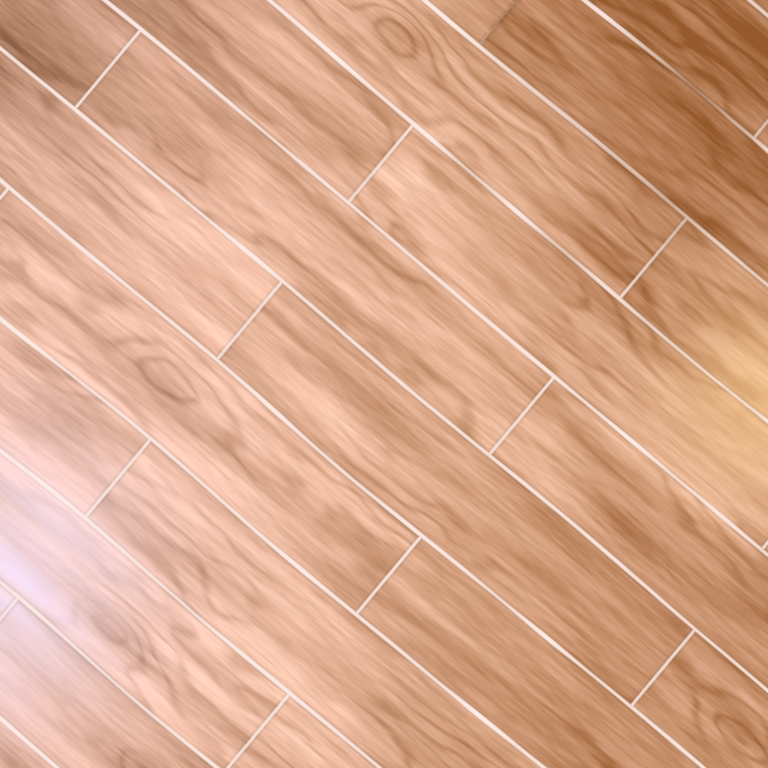
A Shadertoy shader for this texture:

```glsl
const vec2 PLANK_SIZE = vec2(0.703, 0.134);
const vec2 FLOOR_ORIGIN = vec2(0.517, 0.048);
const float FLOOR_ANGLE = 0.6957;

const vec3 WOOD_DARK = vec3(0.62, 0.39, 0.22);
const vec3 WOOD_LIGHT = vec3(0.98, 0.79, 0.68);
const vec3 WOOD_ROSE = vec3(0.87, 0.69, 0.64);
const vec3 GROUT = vec3(1.0, 0.93, 0.91);
const vec3 SHEEN = vec3(0.97, 0.89, 0.98);
const vec3 WARM_GLOW = vec3(1.0, 0.82, 0.58);

float hash(vec2 p) {
    vec3 q = fract(p.xyx * 0.1031);
    q += dot(q, q.yzx + 33.33);
    return fract((q.x + q.y) * q.z);
}

float noise(vec2 p) {
    vec2 cell = floor(p);
    vec2 f = fract(p);
    f = f * f * (3.0 - 2.0 * f);
    float low = mix(hash(cell), hash(cell + vec2(1.0, 0.0)), f.x);
    float high = mix(hash(cell + vec2(0.0, 1.0)), hash(cell + 1.0), f.x);
    return mix(low, high, f.y);
}

float fbm(vec2 p) {
    float sum = 0.0;
    float amplitude = 0.5;
    for (int i = 0; i < 4; i++) {
        sum += amplitude * noise(p);
        p = p * 2.03 + 17.3;
        amplitude *= 0.5;
    }
    return sum / 0.9375;
}

// Soft round falloff around a centre
float spot(vec2 p, vec2 center, float radius) {
    vec2 d = (p - center) / radius;
    return exp(-dot(d, d));
}

float softLine(float dist, float halfWidth, float blur) {
    return 1.0 - smoothstep(halfWidth - blur, halfWidth + blur, dist);
}

// Brightness offset from bands, growth rings, a knot and fine fibres
float woodGrain(vec2 local, vec2 seed) {
    vec2 shift = 40.0 * vec2(hash(seed + 2.7), hash(seed + 6.1));
    vec2 knotPos = PLANK_SIZE * mix(vec2(0.1, 0.3), vec2(0.9, 0.7),
                                   vec2(hash(seed), hash(seed + 9.0)));
    vec2 toKnot = (local - knotPos) / vec2(0.060, 0.026);
    float knot = exp(-dot(toKnot, toKnot)) * step(0.4, hash(seed + 4.0));

    float bend = fbm(local * vec2(4.0, 13.0) + shift);
    float rings = 0.5 + 0.5 * sin(local.y * 150.0 + bend * 28.0 + knot * 15.0);
    float ringMask = smoothstep(0.4, 0.7, noise(local * vec2(6.0, 16.0) + shift.yx));
    float clouds = noise(local * vec2(5.0, 17.0) + shift + 5.0) - 0.5;
    float bands = fbm(local * vec2(3.5, 36.0) + shift.yx) - 0.5;
    float fibres = fbm(local * vec2(26.0, 260.0) + shift) - 0.5;

    return clouds * 0.22 + bands * 0.75 + fibres * 0.40
         - rings * rings * rings * (0.04 + 0.20 * ringMask) - knot * 0.25;
}

void mainImage(out vec4 fragColor, in vec2 fragCoord) {
    vec2 uv = fragCoord / iResolution.xy;
    float pixel = 1.0 / min(iResolution.x, iResolution.y);

    // Diagonal floor axes: x along the planks, y across them
    float c = cos(FLOOR_ANGLE);
    float s = sin(FLOOR_ANGLE);
    vec2 down = vec2(uv.x, 1.0 - uv.y);
    vec2 pos = vec2(c * down.x + s * down.y, c * down.y - s * down.x);
    pos.y += 0.010 * (noise(pos * vec2(4.0, 5.0) + 3.0) - 0.5);

    // Running bond: every other row slides by half a plank
    vec2 grid = (pos - FLOOR_ORIGIN) / PLANK_SIZE;
    float row = floor(grid.y);
    grid.x -= 0.5 * mod(row, 2.0);
    vec2 seed = floor(grid) + 50.0;
    vec2 local = fract(grid) * PLANK_SIZE;
    vec2 edge = min(local, PLANK_SIZE - local);

    // Wood tone, darker towards the corners and rosier on the left
    float shade = 0.58 * spot(uv, vec2(1.0, 1.0), 0.38)
                + 0.48 * spot(uv, vec2(0.0, 1.0), 0.20)
                + 0.26 * spot(uv, vec2(0.95, 0.05), 0.42)
                + 0.22 * spot(uv, vec2(0.80, 0.69), 0.10);
    float tone = 0.75 + woodGrain(local, seed) - shade
               + 0.20 * spot(uv, vec2(0.05, 0.40), 0.45)
               + 0.14 * (hash(seed + 12.0) - 0.5);
    vec3 color = mix(WOOD_DARK, WOOD_LIGHT, clamp(tone, -0.1, 1.1));
    float rose = 0.45 * (1.0 - smoothstep(0.0, 0.75, uv.x));
    color = mix(color, WOOD_ROSE * (0.66 + 0.48 * tone), rose);

    // Window reflection and a warm glow
    float streak = 0.75 + 0.5 * noise(pos * vec2(6.0, 60.0));
    color = mix(color, SHEEN, 0.80 * streak * spot(uv, vec2(0.0, 0.25), 0.18));
    color = mix(color, WARM_GLOW, 0.6 * spot(uv, vec2(1.0, 0.48), 0.12));

    // Grout with uneven width, worn most at the upper right
    float blur = 0.0009 + 0.5 * pixel;
    float wear = noise(pos * vec2(13.0, 9.0) + 8.0);
    float longSeam = softLine(edge.y, mix(0.0017, 0.0032, wear), blur);
    float endSeam = softLine(edge.x, 0.0020, blur);
    endSeam *= 1.0 - spot(uv, vec2(0.65, 0.99), 0.10);
    float fade = 0.7 * spot(uv, vec2(0.84, 0.86), 0.22);
    float strength = mix(0.80, 1.0, wear) - fade * (1.0 - wear);
    float rim = softLine(min(edge.x, edge.y), 0.004, 0.003);
    color *= 1.0 - 0.10 * rim;
    color = mix(color, GROUT, max(longSeam, endSeam * 0.95) * strength);

    fragColor = vec4(clamp(color, 0.0, 1.0), 1.0);
}
```
